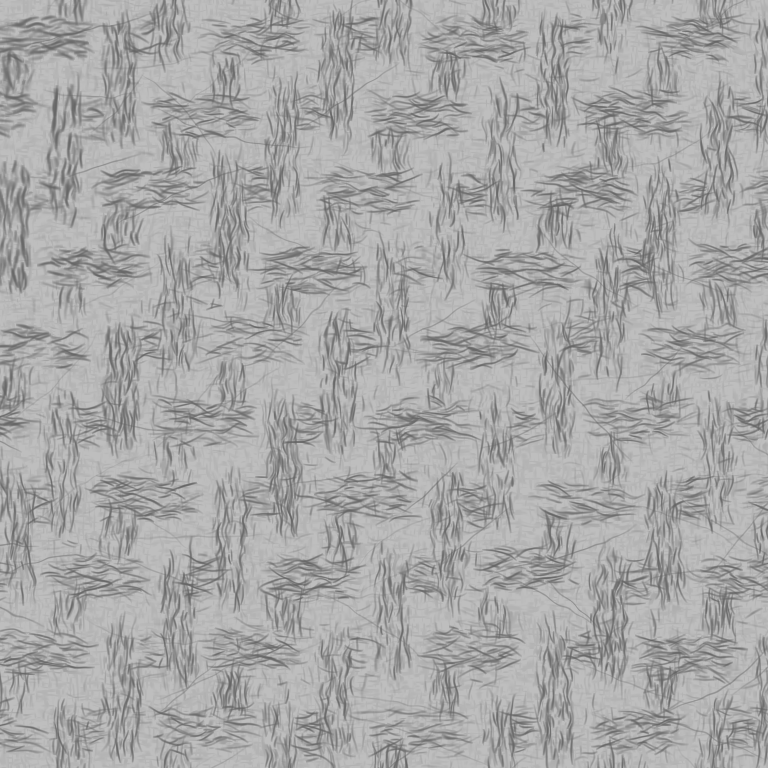
A three.js fragment shader for this texture map:

```glsl
// Grey two-over-two twill weave sketched with fine, scratchy fibres.
// Each thread float is a soft density region; short random strands are scattered
// along the thread direction, then fine grain and a few stray hairs are added.

varying vec2 vUv;

const vec2 THREADS = vec2(14.15, 10.0);      // columns and rows across the canvas
const vec2 THREAD_OFFSET = vec2(0.27, 0.0);
const vec2 UPRIGHT_HALF = vec2(0.34, 0.88);  // half sizes of floats, in threads
const vec2 LEVEL_HALF = vec2(0.88, 0.29);
const float UPRIGHT_PEEK = 0.26;             // half lengths where threads peek through
const float LEVEL_PEEK = 0.22;
const vec2 LONG_CELL = vec2(0.030, 0.0060);  // strand spacing, along and across
const vec2 SHORT_CELL = vec2(0.016, 0.0046);
const vec2 HAIR_CELL = vec2(0.12, 0.06);
const float UPRIGHT_SPREAD = 0.24;           // largest strand tilt in radians
const float LEVEL_SPREAD = 0.45;
const float HAIR_SPREAD = 0.9;
const float LINE_WIDTH = 0.0023;
const float WOBBLE = 0.0045;
const float GRAIN = 0.34;
const vec3 PAPER = vec3(0.745);
const vec3 INK = vec3(0.39);

vec4 hash4(vec2 p) {
  vec4 q = fract(p.xyxy * vec4(0.1031, 0.1030, 0.0973, 0.1099));
  q += dot(q, q.wzxy + 33.33);
  return fract((q.xxyz + q.yzzw) * q.zywx);
}

float noise(vec2 p) {
  vec2 i = floor(p), f = fract(p);
  f = f * f * (3.0 - 2.0 * f);
  float low = mix(hash4(i).x, hash4(i + vec2(1.0, 0.0)).x, f.x);
  float high = mix(hash4(i + vec2(0.0, 1.0)).x, hash4(i + vec2(1.0, 1.0)).x, f.x);
  return mix(low, high, f.y);
}

// Soft rounded box, 1 inside and 0 outside
float softBox(vec2 p, vec2 halfSize) {
  vec2 q = p / halfSize;
  q *= q;
  return 1.0 - smoothstep(0.72, 1.18, sqrt(sqrt(dot(q, q))));
}

// Density of upright (x) and level (y) fibres in the twill
vec2 weave(vec2 p) {
  vec2 g = p * THREADS + THREAD_OFFSET;
  vec2 id = floor(g), f = fract(g);
  float phase = mod(id.x - id.y + 1.0, 4.0);
  float side = mod(phase, 2.0);
  float uprightOver = step(1.5, phase);

  // Each id is shared by both halves of a float
  vec4 vary = hash4(id + vec2(0.0, side) + 19.0);
  vec4 varyLevel = hash4(id + vec2(1.0 - side, 0.0) + 57.0);
  vec2 uprightHalf = vec2(UPRIGHT_HALF.x, mix(UPRIGHT_PEEK, UPRIGHT_HALF.y, uprightOver));
  vec2 levelHalf = vec2(mix(LEVEL_HALF.x, LEVEL_PEEK, uprightOver), LEVEL_HALF.y);
  vec2 a = vec2(f.x - 0.5, f.y - side) + 0.12 * (vary.xy - 0.5);
  vec2 b = vec2(f.x - 1.0 + side, f.y - 0.5) + 0.12 * (varyLevel.xy - 0.5);
  return vec2(softBox(a, uprightHalf) * mix(0.65, 1.0, vary.z),
              softBox(b, levelHalf) * mix(0.75, 1.1, varyLevel.z));
}

// Scattered bent strands; pick selects the weave density, base adds strays
float strands(vec2 p, vec2 cell, float spread, bool upright, vec2 pick,
              float base, float width, float seed) {
  vec2 q = upright ? p.yx : p;
  vec2 home = floor(q / cell);
  float clear = 1.0;
  for (int i = -1; i <= 1; i++) {
    for (int j = -2; j <= 2; j++) {
      vec2 id = home + vec2(float(i), float(j));
      vec4 r = hash4(id + seed);
      vec4 s = hash4(id + seed + 71.3);
      vec2 centre = (id + r.xy) * cell;
      float density = dot(weave(upright ? centre.yx : centre), pick) + base;
      float angle = (2.0 * r.z - 1.0) * spread;
      float c = cos(angle), n = sin(angle);
      vec2 d = q - centre;
      d = vec2(c * d.x + n * d.y, c * d.y - n * d.x);
      d.y += (s.x - 0.5) * 0.5 * d.x * d.x / cell.x;
      float along = d.x / (cell.x * mix(0.4, 0.95, r.w));
      float taper = max(1.0 - along * along, 0.0);
      float line = 1.0 - smoothstep(0.0, width, abs(d.y));
      float present = smoothstep(0.0, 0.2, density - s.y);
      clear *= 1.0 - line * sqrt(taper) * present * mix(0.3, 0.9, s.z);
    }
  }
  return 1.0 - clear;
}

void main() {
  vec2 bend = vec2(noise(vUv * 62.0), noise(vUv * 62.0 + 37.0)) - 0.5;
  vec2 drift = vec2(noise(vUv * 9.0 + 11.0), noise(vUv * 9.0 + 83.0)) - 0.5;
  vec2 p = vUv + WOBBLE * bend + 0.009 * drift;

  // Bolder, sparser marks toward the upper left corner
  float worn = 1.0 - smoothstep(0.04, 0.3, length((vUv - vec2(0.0, 1.0)) * vec2(1.0, 0.4)));
  float width = LINE_WIDTH * (1.0 + 0.6 * worn);
  float stray = mix(0.11, 0.05, worn) * (0.4 + 1.2 * noise(vUv * 13.0));

  vec2 up = vec2(1.0, 0.0), level = vec2(0.0, 1.0);
  float clear = 1.0;
  clear *= 1.0 - strands(p, LONG_CELL, UPRIGHT_SPREAD, true, up * 0.75, 0.03, width, 3.0);
  clear *= 1.0 - strands(p, SHORT_CELL, UPRIGHT_SPREAD, true, up * 0.6, stray, width, 131.0);
  clear *= 1.0 - strands(p, LONG_CELL, LEVEL_SPREAD, false, level * 0.85, 0.02, width, 257.0);
  clear *= 1.0 - strands(p, SHORT_CELL, LEVEL_SPREAD, false, level * 0.5, stray, width, 389.0);
  clear *= 1.0 - 0.6 * strands(p, HAIR_CELL, HAIR_SPREAD, false, vec2(0.0), 0.5, LINE_WIDTH * 0.8, 521.0);

  // Fine grain following both thread directions
  vec2 cover = weave(p);
  vec2 grain = vec2(noise(p * vec2(400.0, 120.0)), noise(p * vec2(120.0, 400.0) + 50.0));
  grain = smoothstep(0.42, 0.95, grain) * (0.35 + 0.65 * cover);
  clear *= 1.0 - GRAIN * max(grain.x, grain.y);

  gl_FragColor = vec4(mix(INK, PAPER, clear), 1.0);
}
```
